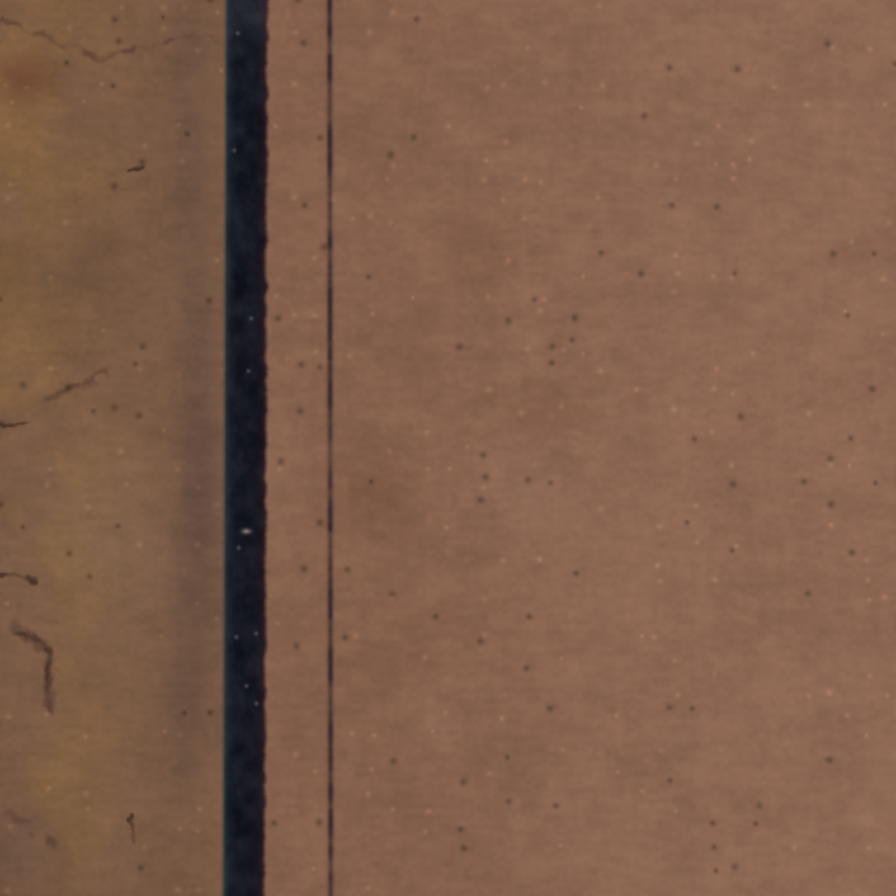
Write a WebGL 2 fragment shader that draws this texture.

```glsl
#version 300 es
precision highp float;
// Worn brown board with a dark vertical band, a thin ruled line and a stained left margin.
#define BAND_LEFT 0.2500
#define BAND_RIGHT 0.2970
#define RULE_X 0.3685
#define RULE_HALF_WIDTH 0.0033
#define EDGE_SOFTNESS 0.0036
#define MOTTLE 0.17
#define GRAIN 0.085
#define FLECKS 9

uniform vec2 u_resolution;
out vec4 fragColor;

const vec3 BOARD = vec3(0.517, 0.375, 0.297);
const vec3 MARGIN = vec3(0.472, 0.350, 0.267);
const vec3 OCHRE = vec3(0.505, 0.375, 0.250);
const vec3 SHADOW = vec3(0.365, 0.275, 0.240);
const vec3 INK = vec3(0.078, 0.088, 0.125);
const vec3 TEAL = vec3(0.240, 0.305, 0.310);
const vec3 MAROON = vec3(0.250, 0.125, 0.120);
const vec3 RUST = vec3(0.440, 0.270, 0.200);
const vec3 CRACK = vec3(0.250, 0.165, 0.145);

float hash(vec2 p) {
  return fract(sin(dot(p, vec2(127.1, 311.7))) * 43758.5453);
}

float noise(vec2 p) {
  vec2 i = floor(p), f = fract(p);
  f = f * f * (3.0 - 2.0 * f);
  return mix(mix(hash(i), hash(i + vec2(1, 0)), f.x),
             mix(hash(i + vec2(0, 1)), hash(i + vec2(1, 1)), f.x), f.y);
}

float fbm(vec2 p) {
  float sum = 0.0, amp = 0.5;
  for (int i = 0; i < 5; i++) {
    sum += amp * noise(p);
    p = mat2(0.8, 0.6, -0.6, 0.8) * p * 2.03 + 17.3;
    amp *= 0.5;
  }
  return sum;
}

// Soft elliptical patch
float blob(vec2 p, vec2 center, vec2 radius) {
  vec2 d = (p - center) / radius;
  return exp(-dot(d, d));
}

// Soft stroke between two points
float stroke(vec2 p, vec2 a, vec2 b, float width) {
  vec2 ab = b - a;
  float t = clamp(dot(p - a, ab) / dot(ab, ab), 0.0, 1.0);
  return 1.0 - smoothstep(0.0, width * 2.0, length(p - a - ab * t));
}

// Sparse round dots, one candidate per grid cell
float dots(vec2 p, float cells, float density) {
  vec2 id = floor(p * cells);
  vec2 at = 0.3 + 0.4 * vec2(hash(id + 3.0), hash(id + 8.0));
  return step(hash(id), density) * blob(fract(p * cells), at, vec2(0.11 + 0.06 * hash(id + 5.0)));
}

vec3 boardColor(vec2 p) {
  float shade = 0.030 * smoothstep(0.36, 0.80, p.x)
              - 0.035 * blob(p, vec2(0.42, 0.45), vec2(0.05, 0.04))
              - 0.015 * blob(p, vec2(0.45, 0.28), vec2(0.12, 0.05))
              - 0.022 * blob(p, vec2(0.53, 0.73), vec2(0.05, 0.04))
              - 0.022 * blob(p, vec2(0.61, 0.54), vec2(0.05, 0.03))
              + 0.025 * blob(p, vec2(0.57, 0.46), vec2(0.08, 0.05))
              + 0.028 * blob(p, vec2(0.49, 0.19), vec2(0.022, 0.016))
              + 0.018 * blob(p, vec2(0.31, 0.45), vec2(0.03, 0.09));
  return BOARD + shade * vec3(1.0, 0.88, 0.85);
}

vec3 marginColor(vec2 p) {
  float stain = fbm(p * vec2(11.0, 9.0) + 4.0);
  vec3 col = mix(MARGIN, OCHRE, smoothstep(0.19, 0.02, p.x) * smoothstep(0.35, 0.6, stain));
  col += 0.025 * blob(p, vec2(0.12, 0.40), vec2(0.08, 0.10));
  col = mix(col, RUST, 0.65 * blob(p, vec2(0.025, 0.915), vec2(0.035, 0.025)));
  float dim = 0.35 * blob(p, vec2(0.08, 0.70), vec2(0.07, 0.06))
            + 0.60 * blob(p, vec2(0.224, 0.47), vec2(0.024, 0.16))
            + 0.35 * blob(p, vec2(0.212, 0.84), vec2(0.025, 0.28))
            + 0.35 * blob(p, vec2(0.204, 0.22), vec2(0.022, 0.16))
            + 0.40 * blob(p, vec2(0.02, 0.05), vec2(0.05, 0.05));
  col = mix(col, SHADOW, min(dim * (0.6 + 0.8 * stain), 0.8));
  // Cracks and scratches, bent by noise and worn away in places
  vec2 q = p + 0.016 * (vec2(fbm(p * 60.0), fbm(p * 60.0 + 31.0)) - 0.48);
  float faint = stroke(q, vec2(0.0, 0.98), vec2(0.11, 0.935), 0.003);
  faint = max(faint, stroke(q, vec2(0.11, 0.935), vec2(0.24, 0.965), 0.003));
  faint = max(faint, stroke(q, vec2(0.0, 0.10), vec2(0.065, 0.055), 0.004));
  faint = max(faint, stroke(q, vec2(0.04, 0.55), vec2(0.12, 0.585), 0.004));
  float dark = stroke(q, vec2(0.0, 0.527), vec2(0.030, 0.530), 0.0025);
  dark = max(dark, stroke(q, vec2(0.02, 0.30), vec2(0.053, 0.275), 0.005));
  dark = max(dark, stroke(q, vec2(0.053, 0.275), vec2(0.057, 0.205), 0.004));
  dark = max(dark, stroke(q, vec2(0.0, 0.36), vec2(0.04, 0.352), 0.003));
  dark = max(dark, stroke(q, vec2(0.145, 0.81), vec2(0.160, 0.816), 0.0025));
  dark = max(dark, stroke(q, vec2(0.148, 0.06), vec2(0.149, 0.095), 0.002));
  float wear = smoothstep(0.2, 0.75, noise(p * 90.0));
  return mix(col, CRACK, max(0.4 * faint * wear, dark * (0.3 + 0.5 * wear)));
}

void main() {
  vec2 p = gl_FragCoord.xy / u_resolution;
  float tilt = 0.003 * (p.y - 0.5), ragged = fbm(vec2(3.0, p.y * 75.0)) - 0.48;
  float fromLeft = p.x - tilt - BAND_LEFT, toRight = BAND_RIGHT + tilt - p.x + 0.005 * ragged;
  // Surfaces, mottling, fibrous grain and dots
  vec3 col = mix(marginColor(p), boardColor(p), smoothstep(0.26, 0.28, p.x));
  float mottle = 0.6 * fbm(p * vec2(17.0, 21.0)) + 0.6 * fbm(p * vec2(42.0, 58.0)) - 0.576;
  float fiber = noise(p * vec2(50.0, 170.0)) + 0.6 * noise(p * vec2(140.0, 50.0)) - 0.8;
  col *= 1.0 + MOTTLE * mottle + GRAIN * (0.55 * fiber + 0.5 * noise(p * 190.0) - 0.25);
  col *= 1.0 + 0.14 * dots(p, 47.0, 0.09) - 0.24 * dots(p + 0.37, 39.0, 0.07);
  // Thin ruled line with uneven ink
  float rule = exp(-pow((p.x - RULE_X + tilt * 0.4) / RULE_HALF_WIDTH, 2.0));
  float flow = 0.52 + 0.40 * smoothstep(0.2, 0.7, fbm(vec2(8.0, p.y * 60.0)));
  flow *= 1.0 - 0.35 * blob(p, vec2(RULE_X, 0.49), vec2(0.1, 0.035));
  col = mix(col, vec3(0.205, 0.145, 0.160), rule * flow);
  // Dark band with teal and maroon fringes
  float band = smoothstep(-EDGE_SOFTNESS, EDGE_SOFTNESS, fromLeft) * smoothstep(-EDGE_SOFTNESS, EDGE_SOFTNESS, toRight);
  vec3 ink = INK + 0.11 * (fbm(p * vec2(75.0, 55.0)) - 0.48) + 0.06 * smoothstep(0.90, 1.0, p.y);
  ink = mix(ink, TEAL, 0.75 * exp(-max(fromLeft, 0.0) / 0.005));
  ink = mix(ink, MAROON, 0.85 * exp(-max(toRight, 0.0) / 0.005));
  col = mix(col, ink, band);
  // Pale flecks scattered along the band
  for (int i = 0; i < FLECKS; i++) {
    float id = float(i);
    vec2 at = vec2(mix(BAND_LEFT, BAND_RIGHT, 0.2 + 0.6 * hash(vec2(id, 2.0))), hash(vec2(id, 7.0)));
    col = mix(col, vec3(0.42, 0.40, 0.42), 0.55 * blob(p, at, vec2(0.0025)));
  }
  col = mix(col, vec3(0.62, 0.53, 0.52), 0.8 * blob(p, vec2(0.275, 0.407), vec2(0.005, 0.003)));
  fragColor = vec4(clamp(col, 0.0, 1.0), 1.0);
}
```
